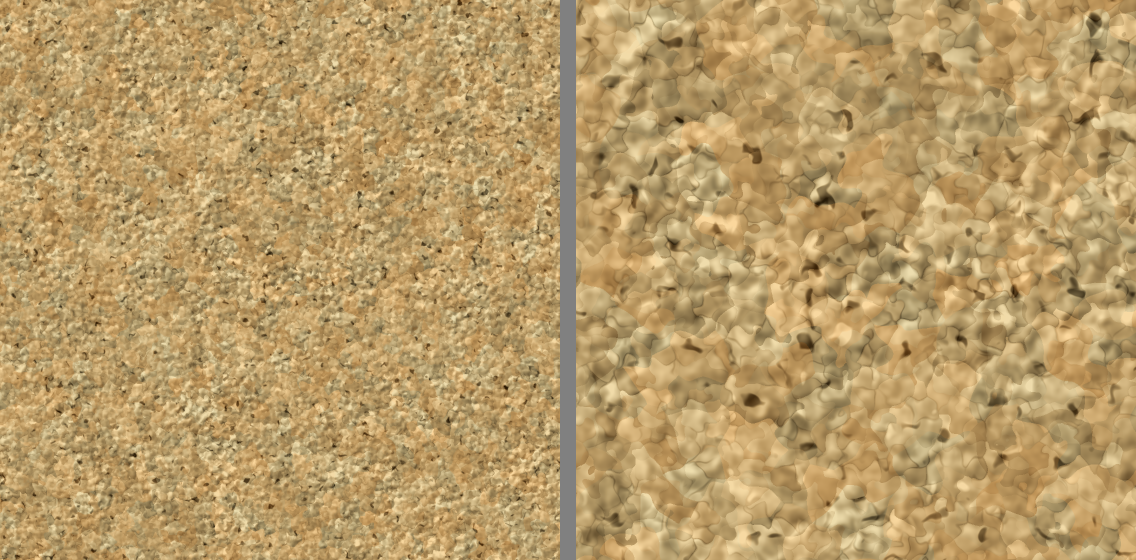
Left: the whole. Right: its middle third, enlarged.
Reproduce this texture procedurally as a Shadertoy shader.

```glsl
const vec3 TAN = vec3(0.72, 0.60, 0.39);
const vec3 SHADE_SLOPE = vec3(1.0, 0.92, 0.70);
const vec3 LIGHT_SLOPE = vec3(1.0, 1.06, 1.06);
const vec3 RUSSET_SHIFT = vec3(0.05, -0.02, -0.06);
const vec2 LIGHT_DIR = vec2(-0.6, 0.8);

// Integer hash: three random values per cell and seed
vec3 hash3(vec2 cell, uint seed) {
    uvec3 v = uvec3(uvec2(ivec2(cell)), seed) * 1664525u + 1013904223u;
    v.x += v.y * v.z; v.y += v.z * v.x; v.z += v.x * v.y;
    v ^= v >> 16u;
    v.x += v.y * v.z; v.y += v.z * v.x; v.z += v.x * v.y;
    return vec3(v >> 8u) / 16777216.0;
}

float cornerSlope(vec2 cell, vec2 corner, vec2 f, uint seed) {
    vec2 gradient = hash3(cell + corner, seed).xy * 2.0 - 1.0;
    return dot(gradient, f - corner);
}

// Gradient noise, centred on zero
float noise(vec2 p, uint seed) {
    vec2 cell = floor(p);
    vec2 f = p - cell;
    vec2 u = f * f * f * (f * (f * 6.0 - 15.0) + 10.0);
    float low = mix(cornerSlope(cell, vec2(0, 0), f, seed),
                    cornerSlope(cell, vec2(1, 0), f, seed), u.x);
    float high = mix(cornerSlope(cell, vec2(0, 1), f, seed),
                     cornerSlope(cell, vec2(1, 1), f, seed), u.x);
    return mix(low, high, u.y);
}

vec2 warp(vec2 p, float amount, uint seed) {
    return p + amount * vec2(noise(p * 1.3, seed), noise(p * 1.3, seed + 1u));
}

// Cellular grains: x = seam distance, y = tone, z = hue, w = facing to light
vec4 grains(vec2 p, uint seed) {
    vec2 cell = floor(p);
    float nearest = 9.0;
    float second = 9.0;
    vec2 offset = vec2(0.0);
    vec2 traits = vec2(0.0);
    for (int y = -1; y <= 1; y++)
    for (int x = -1; x <= 1; x++) {
        vec2 neighbour = cell + vec2(x, y);
        vec2 delta = p - neighbour - hash3(neighbour, seed).xy;
        float d = length(delta);
        if (d < nearest) {
            second = nearest;
            nearest = d;
            offset = delta;
            traits = hash3(neighbour, seed + 7u).xy - 0.5;
        } else {
            second = min(second, d);
        }
    }
    return vec4(second - nearest, traits, dot(offset, LIGHT_DIR));
}

// Difference of heights along the light direction
float relief(vec2 p, float reach, uint seed) {
    vec2 halfStep = 0.5 * reach * LIGHT_DIR;
    return noise(p - halfStep, seed) - noise(p + halfStep, seed);
}

vec3 toneColor(float tone) {
    return TAN + tone * (tone < 0.0 ? SHADE_SLOPE : LIGHT_SLOPE);
}

vec3 cork(vec2 uv) {
    vec4 chunk = grains(warp(uv * 40.0, 0.9, 11u), 21u);
    vec4 crumb = grains(warp(uv * 82.0, 1.0, 31u), 41u);
    float patchiness = noise(uv * 9.0, 51u);
    float rough = clamp(0.95 + 0.9 * patchiness - 0.6 * chunk.z, 0.5, 1.5);

    // Grain tones and their lit sides
    float tone = 0.02 + 0.13 * chunk.y + 0.14 * crumb.y;
    tone += 0.04 * chunk.w + 0.07 * crumb.w * rough;
    tone += 0.24 * rough * relief(warp(uv * 92.0, 0.6, 61u), 0.6, 71u);
    tone += 0.10 * noise(uv * 170.0, 81u) + 0.03 * patchiness;

    // Seams, dark pits and pale flakes
    float seam = 1.0 - smoothstep(0.0, 0.22, crumb.x);
    float seamShade = smoothstep(-0.1, 0.3, noise(uv * 60.0, 91u));
    tone -= 0.13 * seam * seamShade * rough;
    float pit = noise(warp(uv * 88.0, 0.8, 101u), 111u);
    tone -= 0.34 * smoothstep(0.27, 0.46, pit + 0.06 * (rough - 1.0));
    float flake = noise(warp(uv * 76.0, 0.8, 121u), 131u);
    tone += 0.15 * smoothstep(0.26, 0.48, flake);

    vec3 color = toneColor(clamp(tone, -0.55, 0.24));
    return color + RUSSET_SHIFT * (chunk.z + 0.5 * crumb.z);
}

void mainImage(out vec4 fragColor, in vec2 fragCoord) {
    // Four samples per pixel soften the grain edges
    vec3 sum = vec3(0.0);
    for (int i = 0; i < 4; i++) {
        vec2 jitter = (vec2(i & 1, i >> 1) - 0.5) * 0.6;
        sum += cork((fragCoord + jitter) / iResolution.y);
    }
    fragColor = vec4(clamp(sum * 0.25, 0.0, 1.0), 1.0);
}
```
